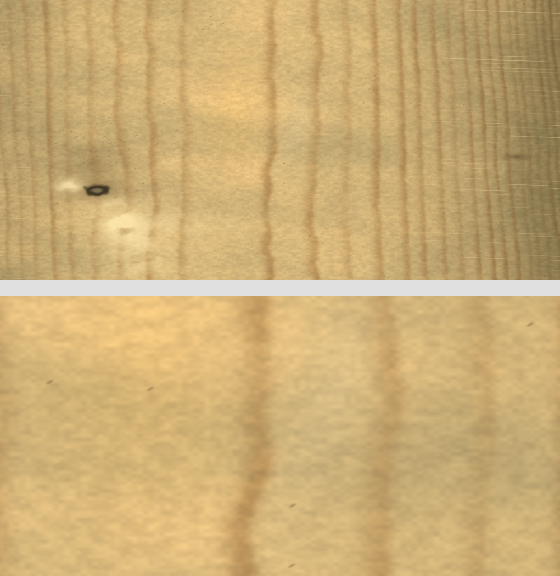
Top, the full canvas; bottom, a detail of the centre.
This texture is drawn by a Shadertoy shader. Its source:

```glsl
const vec3 HONEY = vec3(0.865, 0.735, 0.495);
const vec3 OLIVE = vec3(0.755, 0.66, 0.45);
const vec3 LATEWOOD = vec3(0.65, 0.475, 0.265);
const vec3 GLOSS = vec3(1.0, 0.91, 0.68);
const vec3 BARK = vec3(0.20, 0.17, 0.11);
const vec3 KNOT_HEART = vec3(0.47, 0.43, 0.31);
const vec3 PORE = vec3(0.48, 0.38, 0.23);
const vec3 SIDE_LIGHT = vec3(0.71, 0.72, 0.70);

const float PITH_X = 0.84;
const float RING_DENSITY = 6.2;
const float RING_CROWDING = 6.6;
const float LINE_STRENGTH = 0.54;
const float LINE_FRAY = 0.008;
const float LEAN = 0.08;
const float WOBBLE = 0.15;
const float FIBRE_CONTRAST = 0.085;
const float SCRATCH_ROWS = 75.0;
const float PORE_CELLS = 42.0;
const vec2 KNOT = vec2(0.345, 0.32);
const vec2 KNOT_SIZE = vec2(0.042, 0.019);
const vec2 PIN_KNOT = vec2(1.83, 0.44);

float hash(vec2 p) {
    vec3 q = fract(p.xyx * 0.1031);
    q += dot(q, q.yzx + 33.33);
    return fract((q.x + q.y) * q.z);
}

float noise(vec2 p) {
    vec2 i = floor(p), f = fract(p);
    f = f * f * (3.0 - 2.0 * f);
    return mix(mix(hash(i), hash(i + vec2(1, 0)), f.x),
               mix(hash(i + vec2(0, 1)), hash(i + vec2(1, 1)), f.x), f.y);
}

float fbm(vec2 p) {
    float sum = 0.0, amp = 0.53;
    for (int i = 0; i < 4; i++) {
        sum += amp * noise(p);
        p = p * 2.03 + 17.1;
        amp *= 0.5;
    }
    return sum;
}

// Soft elliptical spot
float spot(vec2 p, vec2 centre, vec2 radius) {
    vec2 q = (p - centre) / radius;
    return exp(-dot(q, q));
}

// Signed distance from the pith, bent by growth and by the knots
float growthDistance(vec2 p) {
    float d = p.x - PITH_X;
    float calm = mix(1.0, 0.22, smoothstep(0.15, 0.6, abs(d)));
    d += LEAN * (p.y - 0.5) * d * d;
    d += WOBBLE * calm * (fbm(vec2(p.x * 1.2, p.y * 3.5) + 4.0) - 0.5);
    d -= 0.3 * (p.x - KNOT.x) * spot(p, KNOT, vec2(0.15, 0.18));
    d -= 0.3 * (p.x - PIN_KNOT.x) * spot(p, PIN_KNOT, vec2(0.06, 0.08));
    return d;
}

// Frayed latewood lines that crowd together away from the pith
float ringLines(vec2 p) {
    float d = growthDistance(p);
    float n = abs(d) * (RING_DENSITY + RING_CROWDING * d * d);
    float slope = RING_DENSITY + 3.0 * RING_CROWDING * d * d;
    float id = floor(n + 0.5);
    vec2 seed = vec2(id, d < 0.0 ? 7.0 : 31.0);
    float offset = (n - id - 0.3 * (hash(seed) - 0.5)) / slope;
    offset += LINE_FRAY * (fbm(p * vec2(45.0, 75.0)) - 0.5);
    float width = mix(0.017, 0.008, smoothstep(0.2, 1.0, abs(d)));
    width *= offset < 0.0 ? 1.3 : 0.7;
    float strength = mix(0.4, 1.0, hash(seed + 50.0)) * step(0.5, id);
    strength *= 0.4 + 1.1 * fbm(vec2(id * 9.0 + p.x * 3.0, p.y * 9.0));
    return strength * exp(-offset * offset / (width * width));
}

// Hair-thin pale saw marks, nearly level
float scratches(vec2 p) {
    float v = p.y * SCRATCH_ROWS + p.x * 2.6;
    float row = floor(v);
    float dist = abs(fract(v) - mix(0.25, 0.75, hash(vec2(row, 3.0)))) / SCRATCH_ROWS;
    float broken = smoothstep(0.4, 0.9, noise(vec2(p.x * 13.0, row * 5.3)));
    return broken * hash(vec2(row, 9.0)) * (1.0 - smoothstep(0.0003, 0.0028, dist));
}

// Short slanted dark flecks, one candidate per cell
float pores(vec2 p, float chance) {
    vec2 cell = floor(p * PORE_CELLS);
    vec2 jitter = vec2(hash(cell + 11.0), hash(cell + 23.0)) - 0.5;
    vec2 q = fract(p * PORE_CELLS) - 0.5 - 0.4 * jitter;
    q = vec2(q.x + 0.5 * q.y, (q.y - 0.5 * q.x) * 2.6);
    return step(hash(cell), chance) * (1.0 - smoothstep(0.05, 0.34, length(q)));
}

void mainImage(out vec4 fragColor, in vec2 fragCoord) {
    vec2 p = fragCoord / iResolution.y;
    float side = abs(p.x - PITH_X);

    // Clouded ground, warmest around the pith
    float cloud = fbm(vec2(p.x * 3.2, p.y * 8.0 + p.x));
    float warmth = 0.45 + 1.9 * (cloud - 0.5) + 0.3 * spot(p, vec2(0.8, 0.55), vec2(0.4, 0.5));
    vec3 col = mix(OLIVE, HONEY, clamp(warmth, -0.2, 1.25));
    col += vec3(0.04, 0.015, -0.015) * spot(p, vec2(0.84, 0.6), vec2(0.12, 0.2));
    vec2 swoosh = vec2(1.06 + 0.4 * (p.y - 0.55), 0.55);
    col = mix(col, vec3(0.86, 0.76, 0.55), 0.5 * spot(p, swoosh, vec2(0.05, 0.14)));

    // Growth rings
    col = mix(col, LATEWOOD, LINE_STRENGTH * ringLines(p));

    // Fibre mottling and pores
    float fibre = noise(p * vec2(60.0, 125.0)) + 0.8 * noise(p * vec2(150.0, 230.0)) - 0.9;
    col *= 1.0 + FIBRE_CONTRAST * fibre;
    float chance = 0.012 + 0.5 * spot(p, KNOT + vec2(0.06, 0.15), vec2(0.15, 0.11))
                 + 0.4 * spot(p, vec2(0.77, 0.91), vec2(0.08, 0.05));
    col = mix(col, PORE, 0.4 * pores(p, chance));

    // Gloss and shade around the knots
    float sheen = smoothstep(0.3, 0.68, fbm(vec2(p.x * 17.0 + p.y * 9.0, p.y * 26.0 - p.x * 8.0)));
    float gloss = 1.1 * spot(p, KNOT + vec2(-0.10, 0.015), vec2(0.05, 0.025))
                + 1.0 * spot(p, KNOT + vec2(0.07 - 0.3 * (p.y - 0.23), -0.10), vec2(0.06, 0.06))
                + 0.55 * spot(p, KNOT + vec2(0.15, -0.19), vec2(0.13, 0.13))
                + 0.2 * spot(p, vec2(0.68, 0.2), vec2(0.18, 0.05))
                + 0.7 * spot(p, PIN_KNOT + vec2(-0.04, -0.04), vec2(0.02, 0.03));
    float shade = 0.6 * spot(p, KNOT, vec2(0.12, 0.032))
                + 0.3 * spot(p, KNOT + vec2(0.0, 0.10), vec2(0.13, 0.08))
                + 0.7 * spot(p, PIN_KNOT, vec2(0.045, 0.011));
    col = mix(col, PORE, shade * (0.5 + 0.5 * sheen));
    col = mix(col, GLOSS, min(gloss * (0.25 + 0.75 * sheen), 0.9));

    // Knot with a soft bark rim and paler heart
    float r = length((p - KNOT) / KNOT_SIZE) + 0.5 * (noise(p * 60.0) - 0.5);
    vec3 knotColor = mix(KNOT_HEART, BARK, smoothstep(0.3, 0.7, r));
    col = mix(col, knotColor, 0.9 * (1.0 - smoothstep(0.7, 1.3, r)));

    // Falling light toward the sides, and saw marks
    float fall = 0.4 * smoothstep(0.45, 0.9, side) + 0.6 * smoothstep(0.85, 1.16, side);
    col *= mix(vec3(1.0), SIDE_LIGHT, fall);
    col += 0.13 * scratches(p) * smoothstep(0.5, 1.0, side);
    fragColor = vec4(col, 1.0);
}
```
